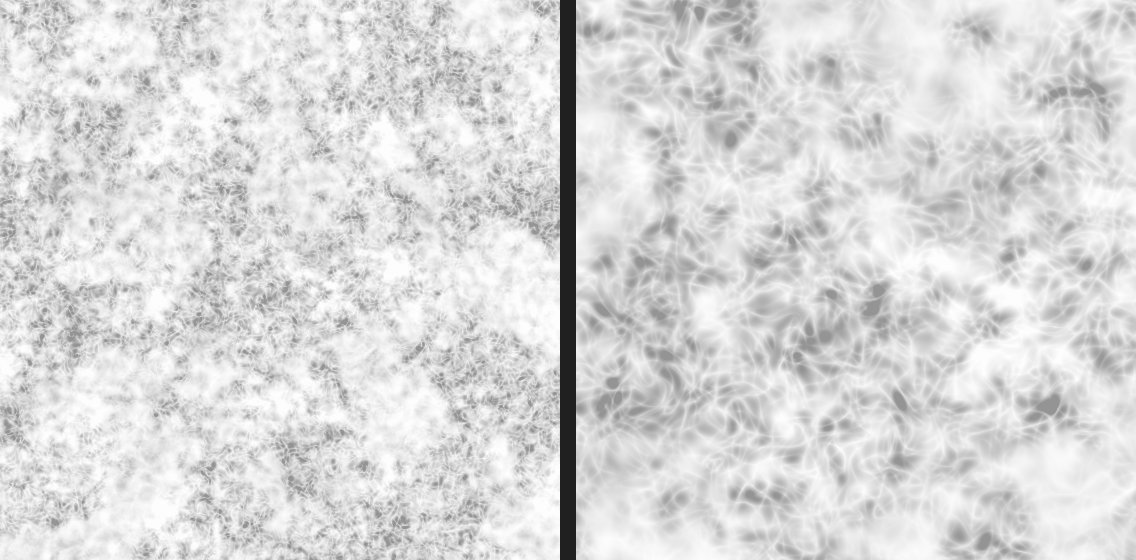
Left: the whole. Right: its middle third, enlarged.
Write a Shadertoy shader that draws this texture.

```glsl
// Random unit gradient for a lattice cell
vec2 cellGradient(ivec2 cell) {
    uvec2 q = uvec2(cell) * uvec2(1597u, 7919u);
    uint h = (q.x ^ (q.y << 8)) * 277803u + q.y;
    h = (h ^ (h >> 15)) * 73244475u;
    h = (h ^ (h >> 13)) * 93563u;
    h ^= h >> 16;
    float angle = float(h & 65535u) / 65536.0 * 6.28318;
    return vec2(cos(angle), sin(angle));
}

float gradientNoise(vec2 p) {
    vec2 cell = floor(p), f = p - cell;
    vec2 u = f * f * f * (f * (f * 6.0 - 15.0) + 10.0);
    ivec2 i = ivec2(cell);
    float a = dot(cellGradient(i), f);
    float b = dot(cellGradient(i + ivec2(1, 0)), f - vec2(1, 0));
    float c = dot(cellGradient(i + ivec2(0, 1)), f - vec2(0, 1));
    float d = dot(cellGradient(i + ivec2(1, 1)), f - vec2(1, 1));
    return mix(mix(a, b, u.x), mix(c, d, u.x), u.y);
}

float clouds(vec2 p) {
    float sum = 0.0, amp = 1.0;
    for (int i = 0; i < 4; i++) {
        sum += amp * gradientNoise(p);
        p = mat2(1.6, 1.2, -1.2, 1.6) * p + 17.3;
        amp *= 0.8;
    }
    return sum;
}

// Displacement that bends the veins
vec2 warp(vec2 p) {
    return vec2(gradientNoise(p + 31.7), gradientNoise(p + 83.1));
}

// Folded noise: bright thin creases around darker pockets
float folds(vec2 p) {
    float n = gradientNoise(p);
    return sqrt(n * n + 0.0004);
}

// Two crossing sets of elongated creases, leaving small dark pockets between
float strands(vec2 p, float angle) {
    vec2 along = vec2(cos(angle), sin(angle));
    vec2 across = vec2(-along.y, along.x);
    vec2 q = vec2(dot(p, along), dot(p, across));
    return sqrt(folds(q * vec2(48, 96) + 7.3) * folds(q.yx * vec2(52, 104) + 41.9));
}

void mainImage(out vec4 fragColor, in vec2 fragCoord) {
    vec2 uv = fragCoord / iResolution.y;

    float cloud = clouds(uv * 6.0 + 4.6);
    float patches = smoothstep(-0.5, 0.4, clouds(uv * 5.0 + 57.2));

    // Soft wide veins
    vec2 soft = uv + 0.018 * warp(uv * 14.0);
    float shade = 0.08 * folds(soft * 16.0) + 0.14 * folds(soft * 31.0 + 9.4);

    // Fine needle strands, gathered in patches
    vec2 fine = uv + 0.008 * warp(uv * 36.0 + 5.0);
    float needles = strands(fine, 0.3) + strands(fine + 3.7, 1.1);
    shade += (0.07 + 0.43 * patches) * needles;

    // Small spots and clouds deepen the pockets and tint the paper
    float spots = gradientNoise(uv * 34.0 + 12.0) + gradientNoise(uv * 58.0 + 71.0);
    float depth = max(1.0 + 0.5 * cloud + 0.9 * spots, 0.25);
    float darkness = shade * depth + 0.04 * cloud - 0.008;
    float grey = 1.0 - clamp(darkness, 0.008, 0.42);
    fragColor = vec4(vec3(grey), 1.0);
}
```
